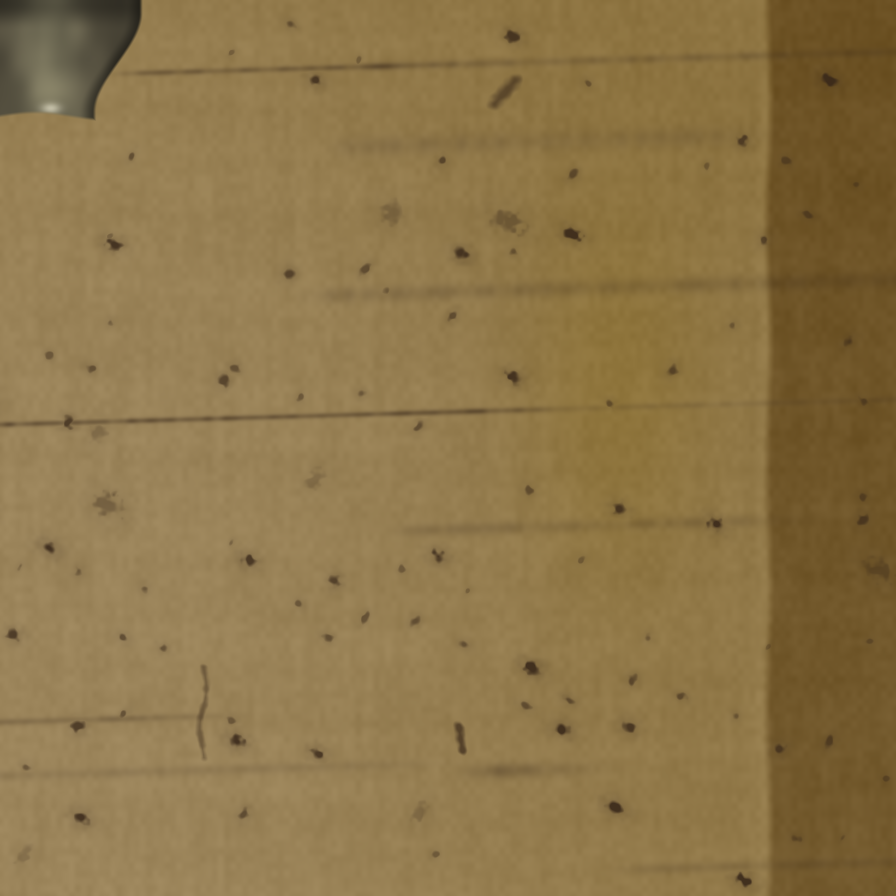
This texture is drawn by a three.js fragment shader. Its source:

```glsl
// A worn wooden board: warm tan planks with faint horizontal seams, a darker
// strip on the right and a metal fitting in the upper left corner. Grain is
// layered sines, nail specks are jittered cells, scuffs are segment distances.
varying vec2 vUv;

vec2 hash2(vec2 p) {
  vec3 q = fract(vec3(p.xyx) * vec3(0.1031, 0.1030, 0.0973));
  q += dot(q, q.yzx + 33.33);
  return fract((q.xx + q.yz) * q.zy);
}

float valueNoise(vec2 p) {
  vec2 cell = floor(p);
  vec2 f = fract(p);
  f = f * f * (3.0 - 2.0 * f);
  float low = mix(hash2(cell).x, hash2(cell + vec2(1.0, 0.0)).x, f.x);
  float high = mix(hash2(cell + vec2(0.0, 1.0)).x, hash2(cell + 1.0).x, f.x);
  return mix(low, high, f.y);
}

float segment(vec2 p, vec2 a, vec2 b) {
  vec2 d = b - a;
  return length(p - a - d * clamp(dot(p - a, d) / dot(d, d), 0.0, 1.0));
}

// Irregular dark specks, at most one per jittered cell.
float specks(vec2 p, float scale, float share, float radius, float seed) {
  vec2 home = floor(p * scale);
  float mark = 0.0;
  for (int j = -1; j <= 1; j++) {
    for (int i = -1; i <= 1; i++) {
      vec2 cell = home + vec2(float(i), float(j));
      vec2 pick = hash2(cell + seed);
      vec2 d = p - (cell + 0.1 + 0.8 * hash2(cell + seed + 71.0)) / scale;
      d.x += d.y * (pick.y - 0.5);
      d *= vec2(1.0, 0.75 + 0.5 * pick.y);
      float r = radius * (0.6 + 0.7 * pick.y);
      float dist = length(d) + (valueNoise(p * 190.0 + seed) - 0.5) * r * 0.9;
      float spot = 0.75 * (1.0 - smoothstep(r * 0.3, r * 1.1, dist));
      spot += 0.25 * exp(-dist * dist / (r * r * 2.5));
      mark = max(mark, spot * step(pick.x, share) * (0.55 + 0.45 * pick.y));
    }
  }
  return mark;
}

// A nearly level line at height y, fading in and out between two x positions.
float seam(vec2 p, float y, float start, float end, float width) {
  float d = (p.y - y - 0.028 * p.x) / width;
  float span = smoothstep(start - 0.03, start + 0.03, p.x)
             * (1.0 - smoothstep(end - 0.12, end + 0.05, p.x));
  return exp(-d * d) * span * (0.5 + 0.7 * valueNoise(p * vec2(95.0, 12.0)));
}

vec3 board(vec2 p) {
  // Broad light falloff, with a yellow stain right of the middle
  float warmth = 0.72 * smoothstep(0.1, 0.9, p.x) + 0.45 * smoothstep(0.45, 1.1, p.y);
  vec3 color = mix(vec3(0.61, 0.52, 0.355), vec3(0.55, 0.45, 0.25), min(warmth, 1.0));
  vec2 stain = (p - vec2(0.69, 0.57)) / vec2(0.10, 0.22);
  color = mix(color, vec3(0.55, 0.445, 0.20), 0.65 * exp(-dot(stain, stain)));

  // Darker strip with a soft, slightly worn edge
  float edge = 0.858 + 0.002 * sin(p.y * 23.0);
  float strip = smoothstep(edge - 0.006, edge + 0.006, p.x);
  vec3 stripColor = mix(vec3(0.455, 0.355, 0.18), vec3(0.42, 0.315, 0.135), p.y);
  color = mix(color, stripColor, strip);
  color += 0.018 * exp(-pow((p.x - edge + 0.008) / 0.006, 2.0));

  // Level grain bands and fine mottling
  float bands = sin(p.y * 47.0 + 1.3 * sin(p.x * 4.0)) + 0.7 * sin(p.y * 113.0 + p.x * 3.0)
              + 0.5 * sin(p.y * 211.0 + 2.0 * sin(p.x * 5.0));
  color += 0.004 * bands;
  color += 0.028 * (valueNoise(p * vec2(150.0, 120.0)) - 0.5);
  color += 0.022 * (valueNoise(p * vec2(90.0, 14.0)) - 0.5);
  return color;
}

float wear(vec2 p) {
  // Crisp seams, then wide smoky ones
  float dark = 0.50 * seam(p, 0.526, -0.1, 0.60, 0.0032);
  dark += 0.16 * seam(p, 0.526, 0.45, 1.2, 0.004);
  dark += 0.35 * seam(p, 0.914, 0.14, 0.50, 0.0035);
  dark += 0.22 * seam(p, 0.914, 0.40, 1.2, 0.005);
  dark += 0.26 * seam(p, 0.194, -0.1, 0.25, 0.004);
  dark += 0.16 * seam(p, 0.825, 0.38, 0.86, 0.011);
  dark += 0.18 * seam(p, 0.660, 0.35, 1.2, 0.009);
  dark += 0.17 * seam(p, 0.395, 0.45, 0.90, 0.007);
  dark += 0.30 * seam(p, 0.124, 0.53, 0.66, 0.008);
  dark += 0.13 * seam(p, 0.134, -0.1, 0.50, 0.006);
  dark += 0.16 * seam(p, 0.010, 0.70, 1.2, 0.006);

  // Scuffs: a wavering scratch, a short dent and a slanted gouge
  vec2 q = p + vec2(0.003 * sin(p.y * 75.0), 0.0);
  float ragged = 0.003 * valueNoise(p * 160.0);
  dark += 0.45 * (1.0 - smoothstep(0.001, 0.007, segment(q, vec2(0.225, 0.155), vec2(0.228, 0.255)) + ragged));
  dark += 0.70 * (1.0 - smoothstep(0.002, 0.008, segment(p, vec2(0.516, 0.162), vec2(0.512, 0.190)) + ragged));
  dark += 0.60 * (1.0 - smoothstep(0.002, 0.012, segment(p, vec2(0.552, 0.884), vec2(0.575, 0.910)) + ragged));

  // Nail specks, pinpricks and faint smudges
  dark = max(dark, 0.95 * specks(p, 9.0, 0.50, 0.0075, 3.0));
  dark = max(dark, 0.60 * specks(p, 13.0, 0.24, 0.0050, 19.0));
  return max(dark, 0.42 * specks(p, 6.0, 0.30, 0.0140, 47.0));
}

void main() {
  vec2 p = vUv;
  vec3 color = mix(board(p), vec3(0.22, 0.155, 0.10), clamp(wear(p), 0.0, 0.9));

  // Metal fitting: flared outline, brushed sheen, dark rim and bright glints
  float side = 0.106 + 0.052 * smoothstep(0.875, 0.985, p.y);
  float inside = min(side - p.x, p.y - 0.870 - 0.004 * sin(p.x * 40.0));
  vec3 metal = mix(vec3(0.31, 0.29, 0.23), vec3(0.50, 0.48, 0.38), exp(-pow((p.x - 0.055) / 0.035, 2.0)));
  metal *= 0.82 + 0.3 * valueNoise(p * vec2(45.0, 30.0));
  metal *= 1.0 - 0.35 * smoothstep(0.965, 0.995, p.y);
  metal *= 0.60 + 0.40 * smoothstep(0.0, 0.018, side - p.x);
  metal += 0.30 * exp(-pow(length((p - vec2(0.057, 0.879)) / vec2(0.011, 0.006)), 2.0));
  color = mix(color, metal, smoothstep(-0.002, 0.003, inside));
  gl_FragColor = vec4(color, 1.0);
}
```
